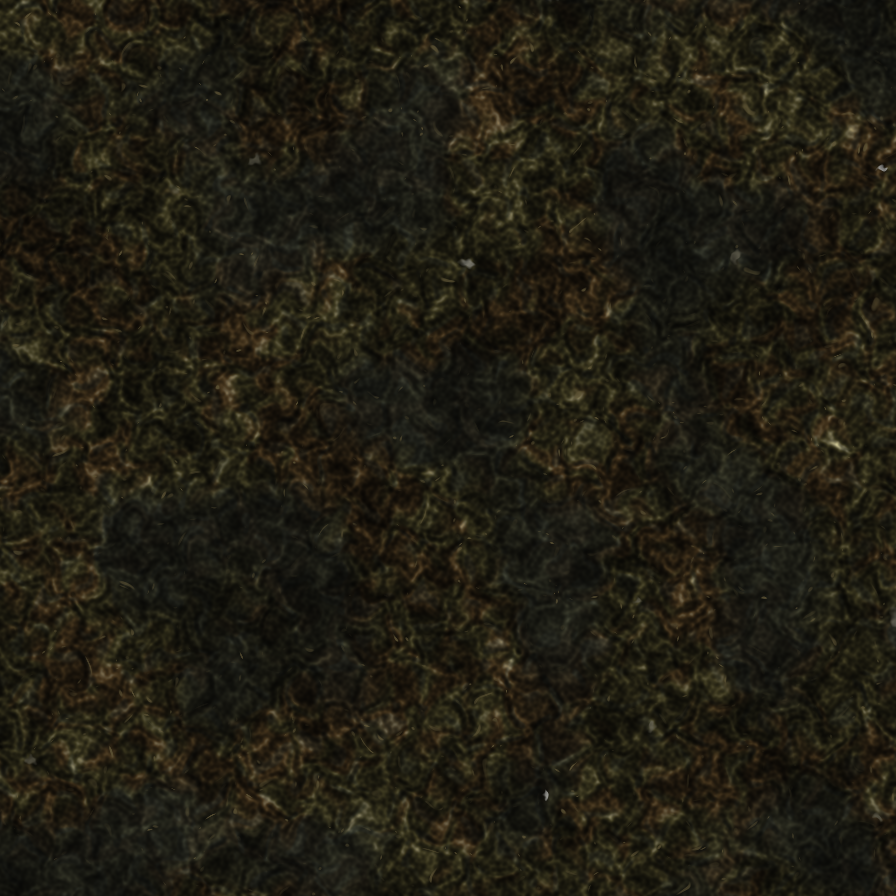
Write a WebGL 2 fragment shader that draws this texture.

```glsl
#version 300 es
precision highp float;
// Dark mottled stone: fine olive and brown grain, cool dark patches, sparse pale flecks.

uniform vec2 u_resolution;
out vec4 fragColor;

const float BASE_TONE = 0.112;      // median brightness
const float CONTRAST = 0.40;        // spread of the tone, in log units
const float PATCH_SCALE = 5.0;      // noise cells across the canvas
const float CLUMP_SCALE = 17.0;
const float GRAIN_SCALE = 48.0;
const float SPECK_SCALE = 96.0;
const float DUST_SCALE = 165.0;
const float CRUMB_CELLS = 58.0;     // small ochre grains
const float CRUMB_DENSITY = 0.45;
const float CHIP_CELLS = 11.0;      // rare pale mineral chips
const float CHIP_DENSITY = 0.09;

// Hues, scaled by the tone
const vec3 OLIVE = vec3(1.04, 0.97, 0.54);
const vec3 BROWN = vec3(1.16, 0.88, 0.48);
const vec3 COOL = vec3(0.94, 1.00, 0.83);
const vec3 PALE = vec3(1.03, 0.98, 0.80);
const vec3 CRUMB_COLOR = vec3(0.37, 0.33, 0.21);
const vec3 CHIP_DULL = vec3(0.30, 0.29, 0.24);
const vec3 CHIP_BRIGHT = vec3(0.66, 0.66, 0.65);

const float TAU = 6.2831853;

// Integer hash giving three values in 0..1
vec3 hash3(vec2 cell, float seed) {
    uvec3 v = uvec3(ivec3(vec3(cell, seed)));
    v = v * 1664525u + 1013904223u;
    v.x += v.y * v.z; v.y += v.z * v.x; v.z += v.x * v.y;
    v ^= v >> 16u;
    v.x += v.y * v.z; v.y += v.z * v.x; v.z += v.x * v.y;
    return vec3(v >> 8u) / 16777216.0;
}

float cornerSlope(vec2 cell, vec2 offset, float seed) {
    float angle = TAU * hash3(cell, seed).x;
    return dot(vec2(cos(angle), sin(angle)), offset);
}

// Gradient noise with roughly unit variance, turned by the seed
float noise(vec2 p, float seed) {
    float c = cos(seed * 1.7), s = sin(seed * 1.7);
    p = mat2(c, s, -s, c) * p + seed * 7.31;
    vec2 i = floor(p), f = p - i;
    vec2 w = f * f * f * (f * (f * 6.0 - 15.0) + 10.0);
    vec2 e = vec2(1.0, 0.0);
    float low = mix(cornerSlope(i, f, seed), cornerSlope(i + e, f - e, seed), w.x);
    float high = mix(cornerSlope(i + e.yx, f - e.yx, seed),
                     cornerSlope(i + 1.0, f - 1.0, seed), w.x);
    return 4.6 * mix(low, high, w.y);
}

// Scattered rotated ellipses: x = coverage, y = random brightness
vec2 scatter(vec2 p, float cells, float density, vec2 sizeRange, float seed) {
    vec2 q = p * cells, home = floor(q), result = vec2(0.0);
    float pixel = cells / min(u_resolution.x, u_resolution.y);
    for (int y = -1; y <= 1; y++) {
        for (int x = -1; x <= 1; x++) {
            vec2 cell = home + vec2(x, y);
            vec3 place = hash3(cell, seed), shape = hash3(cell, seed + 1.0);
            if (place.z > density) continue;
            float c = cos(TAU * shape.x), s = sin(TAU * shape.x);
            vec2 d = mat2(c, s, -s, c) * (q - cell - place.xy);
            d.y *= 1.2 + shape.y;
            float radius = mix(sizeRange.x, sizeRange.y, shape.z * shape.z);
            float soft = max(pixel, 0.45 * radius);
            float cover = 1.0 - smoothstep(radius - soft, radius + soft, length(d));
            if (cover > result.x) result = vec2(cover, shape.y);
        }
    }
    return result;
}

void main() {
    vec2 p = gl_FragCoord.xy / min(u_resolution.x, u_resolution.y);
    vec2 warp = vec2(noise(p * 30.0, 11.0), noise(p * 30.0, 12.0));
    vec2 q = p + 0.005 * warp;

    // Layered tone, from broad patches to dust
    float patches = noise(q * PATCH_SCALE, 1.0);
    float clumps = noise(q * CLUMP_SCALE, 2.0);
    float fine = 0.50 * noise(q * GRAIN_SCALE, 3.0)
               + 0.55 * noise(q * SPECK_SCALE, 4.0)
               + 0.42 * noise(p * DUST_SCALE, 5.0);
    float coolness = smoothstep(-0.1, 1.5, noise(q * 6.0, 6.0) - 0.5 * patches);
    float z = 0.28 * patches + 0.34 * clumps + fine * mix(1.08, 0.70, coolness);
    float tone = BASE_TONE * exp(CONTRAST * (z - 0.25 * coolness));

    // Hue drifts between olive, brown and cool grey
    float rust = 0.7 * noise(q * 9.0, 7.0) + 0.7 * noise(q * 40.0, 8.0);
    vec3 hue = mix(OLIVE, BROWN, smoothstep(-0.6, 1.2, rust));
    float grey = 0.65 * coolness + 0.4 * smoothstep(0.4, 1.8, noise(q * 60.0, 9.0));
    hue = mix(hue, COOL, min(grey, 0.85));
    hue = mix(hue, PALE, 0.6 * smoothstep(0.20, 0.38, tone));
    vec3 color = tone * hue;

    // Ochre crumbs gather on the lighter clumps
    vec2 crumb = scatter(q, CRUMB_CELLS, CRUMB_DENSITY, vec2(0.09, 0.24), 20.0);
    float gather = smoothstep(-0.8, 1.2, clumps + 0.6 * patches);
    color = mix(color, CRUMB_COLOR, crumb.x * crumb.y * mix(0.15, 0.85, gather));

    // Pale chips with ragged outlines
    vec2 chip = scatter(p + 0.0012 * vec2(noise(p * 130.0, 13.0), noise(p * 130.0, 14.0)),
                        CHIP_CELLS, CHIP_DENSITY, vec2(0.045, 0.12), 30.0);
    vec3 chipColor = mix(CHIP_DULL, CHIP_BRIGHT, smoothstep(0.4, 0.9, chip.y));
    color = mix(color, chipColor * (1.0 + 0.12 * fine), 0.85 * chip.x);

    fragColor = vec4(clamp(color, 0.0, 1.0), 1.0);
}
```
